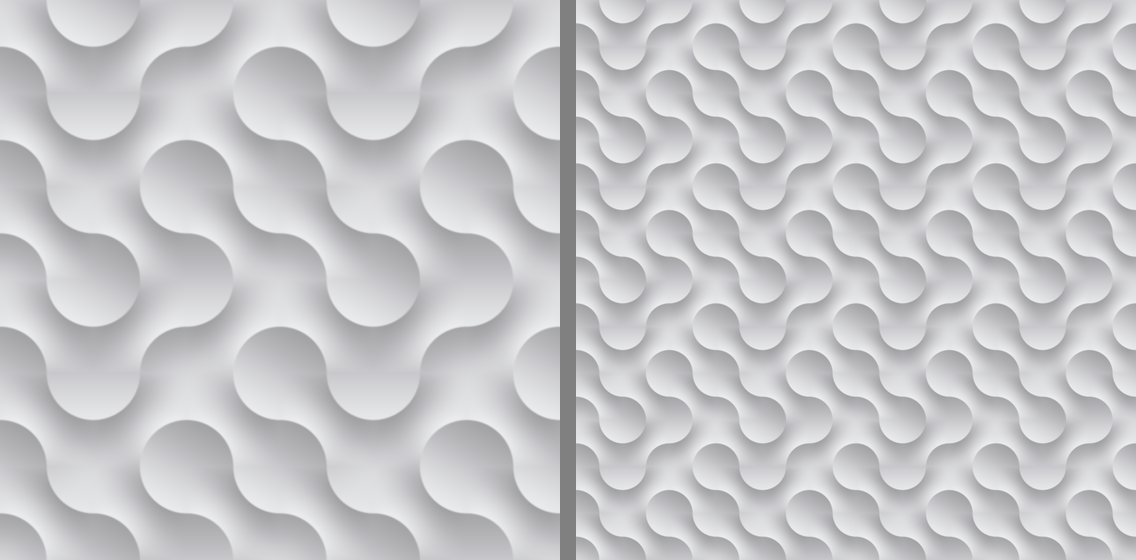
Left, the tile; right, the same tile 2 across and 2 down.
Reproduce this pattern procedurally as a three.js fragment shader.

```glsl
varying vec2 vUv;

#define REPEATS 2.0
#define TILES 3.0
#define RADIUS 0.5
#define EDGE 0.016
#define STREAK 0.9
#define TILT 1.1
#define LIFT 0.4
#define DEPTH 0.85
#define DARK vec3(0.630, 0.630, 0.642)
#define MID vec3(0.785, 0.785, 0.800)
#define LIGHT vec3(0.925, 0.928, 0.932)

// 1 where the band of a tile rises to the right, 0 where it falls
float rising(vec2 cell) {
  cell = mod(cell + 0.5, TILES);
  return step(1.0, cell.x) * step(cell.x + cell.y, TILES);
}

// Sideways tilt and lift of a grid node, from the bands that meet there
vec2 nodeSlope(vec2 node) {
  float rise = rising(node - vec2(0.0, 1.0)) + rising(node - vec2(1.0, 0.0));
  float fall = 2.0 - rising(node) - rising(node - 1.0);
  float count = rise + fall;
  return vec2(TILT * (rise - fall) / max(count, 1.0), LIFT * max(count - 2.0, 0.0));
}

// Soft bump around a node, fading out at the disc edge
float bump(vec2 offset) {
  return 1.0 - smoothstep(0.0, RADIUS, length(offset));
}

// Shade inside a disc
float discShade(vec2 slope, vec2 offset) {
  return offset.y / RADIUS + slope.x * offset.x + slope.y * bump(offset);
}

// Shade at the end of a band, carrying on the slope of its node
float endShade(vec2 slope, vec2 offset) {
  float fade = 1.0 - smoothstep(0.0, RADIUS, abs(offset.y));
  return slope.x * offset.x * fade + slope.y * bump(offset);
}

// Strength of the shade cast by a disc onto the band beside it
float sideShade(vec2 offset) {
  float r = max(length(offset), 0.001);
  vec2 dir = abs(offset) / r;
  float fade = clamp((1.0 - r) / (1.0 - RADIUS), 0.0, 1.0);
  return pow(fade, 1.0 + dir.x * dir.y) * dir.y * (1.0 + STREAK * dir.x);
}

// Coverage outside a disc, with a smooth edge
float outsideDisc(vec2 offset) {
  return smoothstep(RADIUS - EDGE, RADIUS + EDGE, length(offset));
}

void main() {
  // Grid of tiles, with rows counted downwards
  vec2 grid = vec2(vUv.x, 1.0 - vUv.y) * REPEATS * TILES;
  vec2 cell = floor(grid);
  vec2 p = fract(grid);

  // Mirror rising tiles so that every band falls to the right
  float m = rising(cell);
  vec2 flip = vec2(1.0 - 2.0 * m, 1.0);
  p.x = mix(p.x, 1.0 - p.x, m);

  // Corners: two hold quarter discs, two are joined by the band
  vec2 upper = p - vec2(1.0, 0.0);
  vec2 lower = p - vec2(0.0, 1.0);
  vec2 upperSlope = nodeSlope(cell + vec2(1.0 - m, 0.0)) * flip;
  vec2 lowerSlope = nodeSlope(cell + vec2(m, 1.0)) * flip;
  vec2 startSlope = nodeSlope(cell + vec2(m, 0.0)) * flip;
  vec2 endSlope = nodeSlope(cell + vec2(1.0 - m, 1.0)) * flip;

  float relief = sideShade(lower) - sideShade(upper);
  relief += endShade(startSlope, p) + endShade(endSlope, p - 1.0);
  relief = mix(discShade(upperSlope, upper), relief, outsideDisc(upper));
  relief = mix(discShade(lowerSlope, lower), relief, outsideDisc(lower));

  // Soft tone curve from shadow to highlight
  float tone = clamp(relief * DEPTH, -1.0, 1.0);
  tone *= 1.25 - 0.25 * abs(tone);
  vec3 color = mix(MID, tone < 0.0 ? DARK : LIGHT, abs(tone));
  gl_FragColor = vec4(color, 1.0);
}
```
